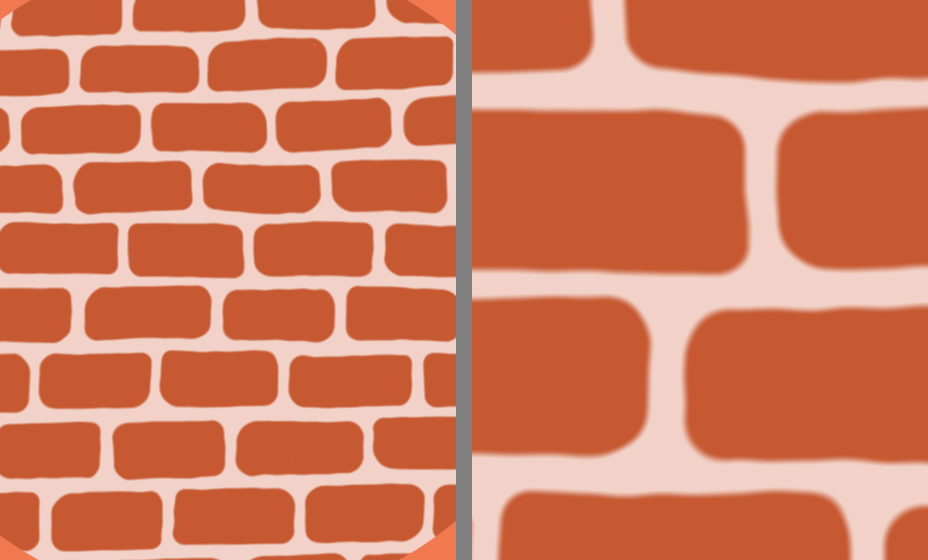
Left, the full canvas; right, a detail of the centre.
A Shadertoy shader for this texture:

```glsl
const vec3 BRICK  = vec3(0.775, 0.350, 0.197);
const vec3 MORTAR = vec3(0.950, 0.825, 0.785);
const vec3 CORNER = vec3(0.945, 0.475, 0.310);

// Lengths are fractions of the canvas height, measured from the top left.
const float FIRST_BED = 0.0664;            // first full mortar bed
const float COURSE_HEIGHT = 0.1036;
const float COURSE_GROWTH = 0.00142;       // courses get taller downwards
const float BRICK_PITCH = 0.2279;
const float JOINT_JITTER = 0.05;           // fraction of the pitch
const vec2  HALF_GAP = vec2(0.0096, 0.0108);
const vec2  RADIUS_RANGE = vec2(0.016, 0.038);
const float SIZE_JITTER = 0.0026;
const float SLOPE_JITTER = 0.022;
const float LEAN_JITTER = 0.06;
const float WAVE = 0.007;                  // slow warp of the wall
const float RAGGED = 0.0026;               // fine warp of brick edges
const float SOFTNESS = 0.0031;
const float SPECK_CELL = 0.05;
const vec2  FRAME_CENTER = vec2(0.3906, 0.496);
const float FRAME_RADIUS = 0.586;
const float FRAME_SQUEEZE = 0.93;

// Sideways shift of each course, as a fraction of the pitch.
const float COURSE_SHIFT[10] = float[10](
    0.02, 0.58, 0.13, 0.52, 0.95, 0.65, 0.26, 0.86, 0.38, 0.82);

float hash(vec2 p) {
    vec3 q = fract(p.xyx * 0.1031);
    q += dot(q, q.yzx + 33.33);
    return fract((q.x + q.y) * q.z);
}

float signedHash(vec2 p) { return 2.0 * hash(p) - 1.0; }

float noise(vec2 p) {
    vec2 i = floor(p), f = fract(p);
    f = f * f * (3.0 - 2.0 * f);
    return mix(mix(hash(i), hash(i + vec2(1, 0)), f.x),
               mix(hash(i + vec2(0, 1)), hash(i + vec2(1, 1)), f.x), f.y);
}

vec2 warp(vec2 p) {
    return vec2(noise(p), noise(p + 41.7)) - 0.5;
}

float bedHeight(float k) {
    return FIRST_BED + k * (COURSE_HEIGHT + COURSE_GROWTH * k);
}

// Inverse of bedHeight.
float courseAt(float y) {
    float root = sqrt(COURSE_HEIGHT * COURSE_HEIGHT
                      + 4.0 * COURSE_GROWTH * (y - FIRST_BED));
    return (root - COURSE_HEIGHT) / (2.0 * COURSE_GROWTH);
}

float jointAt(float i, float course) {
    return i + JOINT_JITTER * signedHash(vec2(i + 7.0, course + 3.0));
}

// Signed distance to the brick that owns this point.
float brickDistance(vec2 p) {
    float k = floor(courseAt(p.y));
    float course = clamp(k + 1.0, 0.0, 9.0);
    float u = p.x / BRICK_PITCH - COURSE_SHIFT[int(course)];
    float i = floor(u);
    if (u < jointAt(i, course)) i -= 1.0;
    else if (u > jointAt(i + 1.0, course)) i += 1.0;

    // Cell bounds relative to the point
    vec2 low = vec2((jointAt(i, course) - u) * BRICK_PITCH, bedHeight(k) - p.y);
    vec2 high = vec2((jointAt(i + 1.0, course) - u) * BRICK_PITCH,
                     bedHeight(k + 1.0) - p.y);
    vec2 id = vec2(i, course) * 5.0 + 11.0;
    vec2 q = -0.5 * (low + high);
    vec2 halfSize = 0.5 * (high - low) - HALF_GAP;

    // Hand-cut variation of size, slope and lean
    halfSize += SIZE_JITTER * vec2(signedHash(id), signedHash(id + 1.3));
    q.y += SIZE_JITTER * signedHash(id + 2.1);
    q += q.yx * vec2(LEAN_JITTER * signedHash(id + 3.7),
                     SLOPE_JITTER * signedHash(id + 4.2));

    // Each corner has its own radius
    float r = mix(RADIUS_RANGE.x, RADIUS_RANGE.y, hash(id + 2.0 * sign(q)));
    vec2 e = abs(q) - halfSize + r;
    return length(max(e, 0.0)) + min(max(e.x, e.y), 0.0) - r;
}

// Sparse, faint dots on the brick faces.
float specks(vec2 p) {
    vec2 cell = floor(p / SPECK_CELL);
    vec2 spot = 0.2 + 0.6 * vec2(hash(cell + 5.0), hash(cell + 9.0));
    float d = length(p - (cell + spot) * SPECK_CELL);
    return step(0.94, hash(cell + 17.0)) * smoothstep(0.003, 0.0, d);
}

void mainImage(out vec4 fragColor, in vec2 fragCoord) {
    vec2 p = vec2(fragCoord.x, iResolution.y - fragCoord.y) / iResolution.y;
    float soft = max(SOFTNESS, 0.7 / iResolution.y);

    // Courses tilt most near the top and bottom
    float tilt = -0.014 - 0.018 * cos(6.2832 * (p.y - 0.1) / 0.85);
    vec2 wall = p - vec2(0.0, tilt * (p.x - 0.4076));
    wall += WAVE * warp(p * 9.0) + RAGGED * warp(p * 45.0);

    float face = smoothstep(soft, -soft, brickDistance(wall));
    vec3 color = mix(MORTAR, mix(BRICK, MORTAR, 0.15 * specks(p)), face);

    // Plain corners outside an oval
    vec2 fromCenter = (p - FRAME_CENTER) * vec2(FRAME_SQUEEZE, 1.0);
    float outside = length(fromCenter) - FRAME_RADIUS;
    color = mix(color, CORNER, smoothstep(-0.5 * soft, 0.5 * soft, outside));
    fragColor = vec4(color, 1.0);
}
```
